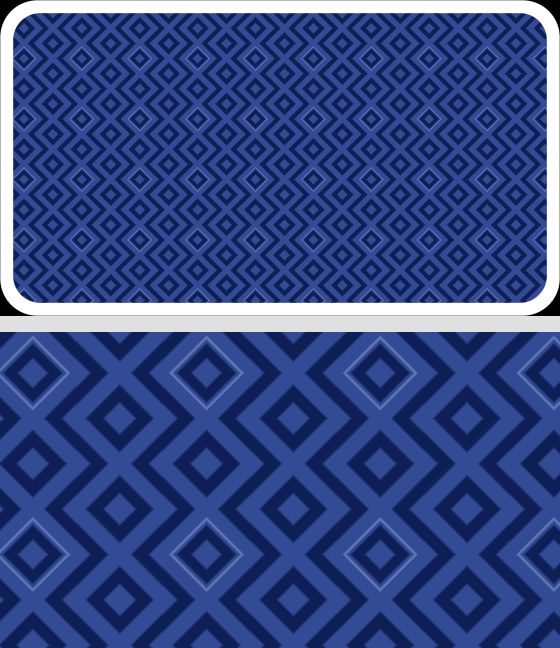
Top: the whole. Bottom: its middle third, enlarged.
Write a Shadertoy shader that draws this pattern.

```glsl
// Blue lattice of nested diamonds in offset columns, inside a rounded white frame.

// All lengths are fractions of the canvas height.
const vec3 BLUE  = vec3(0.20, 0.29, 0.58);
const vec3 NAVY  = vec3(0.05, 0.12, 0.33);
const vec3 PALE  = vec3(0.38, 0.47, 0.72);
const vec3 WHITE = vec3(1.0);
const vec3 BLACK = vec3(0.0);

const vec2  PITCH  = vec2(0.0916, 0.0957);    // column width, diamond height
const vec2  ANCHOR = vec2(0.8086, 0.6234);    // centre of one accented diamond
const vec2  RING        = vec2(0.0170, 0.0355); // inner, outer radius of navy ring
const vec2  ACCENT_RING = vec2(0.0158, 0.0312);
const vec2  ACCENT_LINE = vec2(0.0358, 0.0394);
const float SOFTNESS = 0.0026;
const float FRAME_WIDTH  = 0.0417;
const float OUTER_RADIUS = 0.118;
const float INNER_RADIUS = 0.085;

// Coverage of the range between limits.x and limits.y.
float band(float r, vec2 limits, float blur) {
    return smoothstep(limits.x - blur, limits.x + blur, r)
         - smoothstep(limits.y - blur, limits.y + blur, r);
}

float roundedBox(vec2 p, vec2 halfSize, float radius) {
    vec2 q = abs(p) - halfSize + radius;
    return length(max(q, 0.0)) + min(max(q.x, q.y), 0.0) - radius;
}

// Diamond lattice aligned to one column; odd columns shift by half a diamond.
vec3 columnColor(vec2 p, float column, float blur) {
    float odd = mod(column, 2.0);
    vec2 q = p - vec2(column * PITCH.x, 0.5 * odd * PITCH.y);

    // Diagonal axes turn the diamonds into unit squares.
    vec2 uv = vec2(q.x + q.y, q.x - q.y) / PITCH.y;
    vec2 cell = abs(uv - floor(uv + 0.5));
    float radius = max(cell.x, cell.y) * PITCH.y;

    // Every second diamond of the even columns carries a pale outline.
    float period = 2.0 * PITCH.y;
    float accentY = q.y - period * floor(q.y / period + 0.5);
    float accentRadius = abs(q.x) + abs(accentY);
    float accent = (1.0 - odd) * step(accentRadius, 0.5 * PITCH.y);

    vec3 color = mix(BLUE, NAVY, band(radius, mix(RING, ACCENT_RING, accent), blur));
    return mix(color, PALE, accent * band(radius, ACCENT_LINE, 0.6 * blur));
}

// Blend neighbouring columns across their shared seam.
vec3 patternColor(vec2 p, float pixel) {
    float blur = max(SOFTNESS, pixel);
    float seam = floor(p.x / PITCH.x);
    float offset = p.x - (seam + 0.5) * PITCH.x;
    float seamBlur = max(0.5 * SOFTNESS, 0.5 * pixel);
    return mix(columnColor(p, seam, blur), columnColor(p, seam + 1.0, blur),
               smoothstep(-seamBlur, seamBlur, offset));
}

void mainImage(out vec4 fragColor, in vec2 fragCoord) {
    float pixel = 1.0 / iResolution.y;
    vec2 p = fragCoord * pixel;
    vec2 halfSize = 0.5 * iResolution.xy * pixel;

    vec3 color = patternColor(p - ANCHOR, pixel);

    // Frame and dark outer corners.
    float inner = roundedBox(p - halfSize, halfSize - FRAME_WIDTH, INNER_RADIUS);
    float outer = roundedBox(p - halfSize, halfSize, OUTER_RADIUS);
    color = mix(color, WHITE, smoothstep(-0.7 * pixel, 0.7 * pixel, inner));
    color = mix(color, BLACK, smoothstep(-0.7 * pixel, 0.7 * pixel, outer + 0.3 * pixel));
    fragColor = vec4(color, 1.0);
}
```
